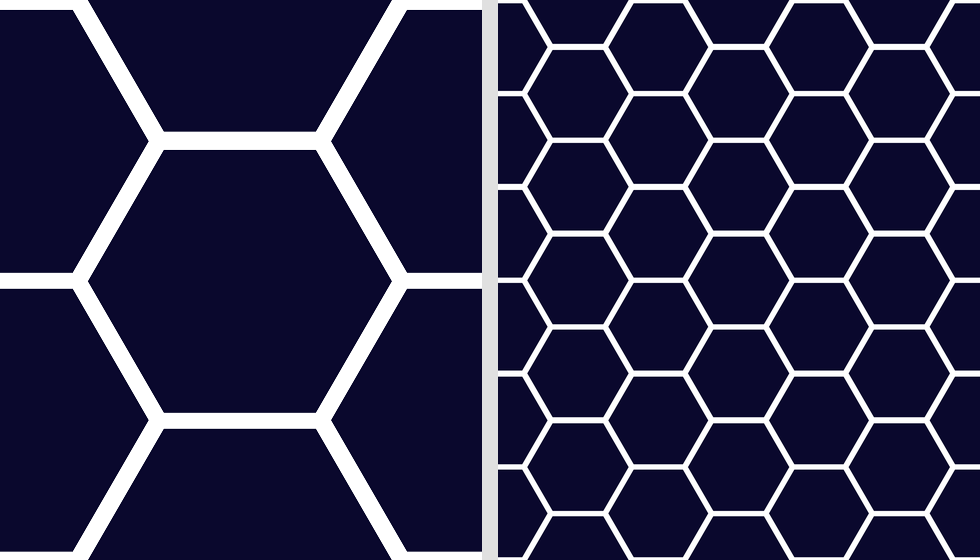
Left: one tile. Right: repeated 3 by 3.
A Shadertoy shader for this pattern:

```glsl
// Flat-topped navy hexagons separated by white grout lines.
// Two interleaved columns, one repeat across and two down, are drawn with a
// hexagon distance function; alternate rows sit slightly higher or lower.

const float ASPECT = 440.0 / 512.0;

// Signed distance to the edge lines of a flat-topped hexagon.
float hexagon(vec2 p, float inradius) {
    p = abs(p);
    return max(p.y, dot(p, vec2(0.8660, 0.5))) - inradius;
}

// Distance to the nearest hexagon in one wrapped column.
float hexColumn(vec2 p, float column) {
    vec2 q = p - vec2(0.4277, 0.5) - column * vec2(0.5 * ASPECT, 0.25);
    q.x -= ASPECT * round(q.x / ASPECT);

    // Rows alternate in height, giving grout lines of two thicknesses.
    float row = round(q.y / 0.5);
    q.y -= 0.5 * row;
    q.y += 0.0013 + 0.001 * (1.0 - 2.0 * mod(row, 2.0));

    // The second column is a little narrower.
    q.x = abs(q.x) + 0.0039 * column;
    return hexagon(q, 0.2347);
}

void mainImage(out vec4 fragColor, in vec2 fragCoord) {
    vec2 p = fragCoord / iResolution.xy * vec2(ASPECT, 1.0);
    float pixel = 1.0 / iResolution.y;
    float d = min(hexColumn(p, 0.0), hexColumn(p, 1.0));

    // Navy faces with a faint darker rim.
    float rim = smoothstep(-0.0025, -0.0012, d);
    vec3 navy = mix(vec3(0.038, 0.03, 0.175), vec3(0.0, 0.0, 0.14), rim);

    // White grout with edges smoothed over one pixel.
    float grout = smoothstep(-0.5 * pixel, 0.5 * pixel, d);
    fragColor = vec4(mix(navy, vec3(1.0), grout), 1.0);
}
```
